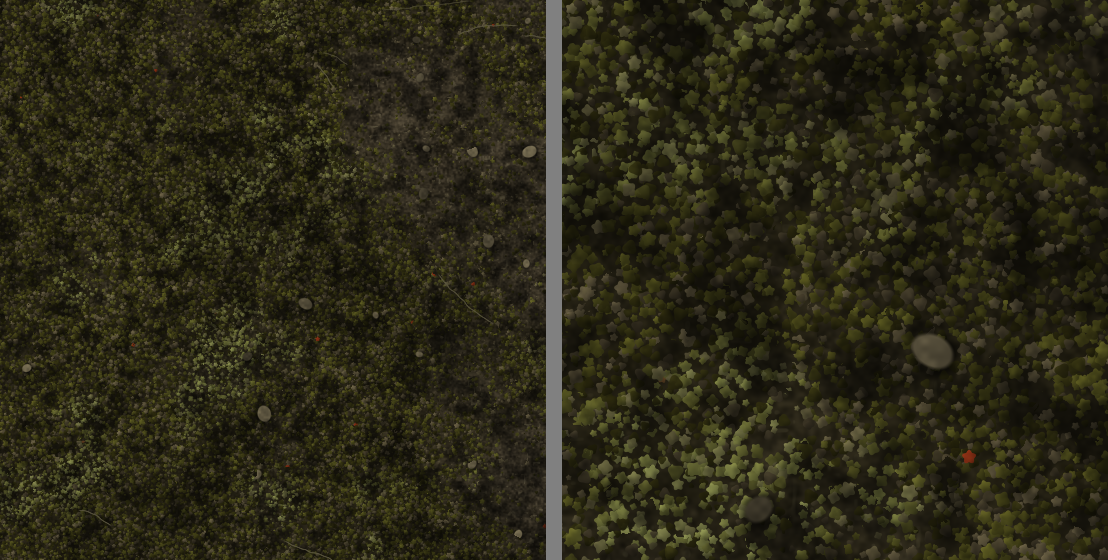
Left: the whole. Right: its middle third, enlarged.
Give the GLSL for this texture, as a WebGL 2 fragment shader.

```glsl
#version 300 es
precision highp float;
// Dark mossy ground: layers of tiny hashed leaf rosettes grow over rough soil,
// thinning out toward a bare band on the right. Pale lichen patches, pebbles
// and a few thin curved twigs are scattered on top.
uniform vec2 u_resolution;
out vec4 fragColor;

vec3 hash3(vec2 p) {
  vec3 q = fract(p.xyx * vec3(0.1031, 0.1030, 0.0973));
  q += dot(q, q.yxz + 33.33);
  return fract((q.xxy + q.yzz) * q.zyx);
}

float noise(vec2 p) {
  vec2 i = floor(p), f = fract(p);
  f = f * f * (3.0 - 2.0 * f);
  float low = mix(hash3(i).x, hash3(i + vec2(1, 0)).x, f.x);
  float high = mix(hash3(i + vec2(0, 1)).x, hash3(i + vec2(1, 1)).x, f.x);
  return mix(low, high, f.y);
}

float fbm(vec2 p) {
  float sum = 0.0, amp = 0.533;
  for (int i = 0; i < 4; i++) {
    sum += amp * noise(p);
    p = mat2(1.6, 1.2, -1.2, 1.6) * p + 7.3;
    amp *= 0.5;
  }
  return sum;
}

mat2 rotation(float a) {
  return mat2(cos(a), sin(a), -sin(a), cos(a));
}

// Rough soil with slightly horizontal wrinkles and pale grit
vec3 soilColor(vec2 p) {
  float wrinkle = fbm(p * vec2(38.0, 75.0));
  float grain = noise(p * 260.0);
  float grit = smoothstep(0.8, 0.95, noise(p * 190.0 + 40.0));
  float tone = clamp(1.3 * wrinkle + 0.75 * grain - 0.5, 0.0, 1.0);
  vec3 col = mix(vec3(0.11, 0.095, 0.066), vec3(0.25, 0.222, 0.168), tone);
  return mix(col, vec3(0.33, 0.305, 0.23), 0.6 * grit);
}

// One layer of softly lobed rosettes, lit from the upper left
void addRosettes(inout vec3 col, vec2 p, float scale, float seed, float keep, float lichen) {
  vec2 g = p * scale, cell = floor(g);
  float aa = 0.7 * scale / u_resolution.y;
  for (int k = 0; k < 9; k++) {
    vec2 id = cell + vec2(k % 3 - 1, k / 3 - 1);
    vec3 place = hash3(id + seed), look = hash3(id + seed + 311.0);
    if (place.z > keep) continue;
    vec2 d = g - id - place.xy;
    float radius = mix(0.25, 0.58, look.x);
    float lobes = 0.84 + 0.13 * cos((3.0 + floor(3.0 * look.z)) * atan(d.y, d.x + 1e-5) + 6.28 * look.y);
    float cover = 1.0 - smoothstep(-aa, aa, length(d) - radius * lobes);
    vec3 leaf = mix(vec3(0.105, 0.098, 0.03), vec3(0.265, 0.262, 0.095), look.z);
    float kind = fract(look.y * 17.0 + look.x * 5.0);
    if (kind > 0.72) leaf = mix(vec3(0.15, 0.132, 0.092), vec3(0.3, 0.272, 0.195), look.z);
    if (kind > 0.9992) leaf = vec3(0.42, 0.14, 0.06);
    leaf = mix(leaf, vec3(0.38, 0.395, 0.22), lichen * step(0.3, look.z) * look.z);
    leaf *= 0.94 + 0.35 * dot(d / radius, vec2(-0.5, 0.6));
    col = mix(col, leaf, 0.92 * cover);
  }
}

// At most one rounded stone per coarse cell, with a soft contact shadow
void addPebbles(inout vec3 col, vec2 p, float bare) {
  vec2 id = floor(p * 10.0);
  vec3 place = hash3(id + 71.0), look = hash3(id + 153.0);
  if (place.z > mix(0.07, 0.5, bare)) return;
  vec2 d = p - (id + 0.25 + 0.5 * place.xy) / 10.0;
  float radius = mix(0.006, 0.016, look.x * look.x);
  vec2 e = rotation(6.28 * look.y) * d * vec2(1.0, 1.25);
  float dist = length(e) - radius * (0.85 + 0.3 * noise(d * 45.0 + id + 0.5));
  float shadow = 1.0 - smoothstep(-0.002, 0.004, length(d - vec2(0.001, -0.002)) - radius);
  col *= 1.0 - 0.35 * shadow;
  vec3 stone = mix(vec3(0.22, 0.2, 0.15), vec3(0.48, 0.44, 0.33), look.z);
  stone *= 0.82 + 0.3 * noise(p * 220.0) + 0.13 * dot(d / radius, vec2(-0.5, 0.6));
  col = mix(col, stone, 1.0 - smoothstep(-0.002, 0.0015, dist));
}

// Thin bent stems, more of them on the right
void addTwigs(inout vec3 col, vec2 p) {
  for (int i = 0; i < 9; i++) {
    vec3 place = hash3(vec2(i, 19)), look = hash3(vec2(i, 47));
    vec2 d = rotation(1.1 * look.x - 0.2) * (p - vec2(sqrt(place.x), place.y));
    float halfLength = mix(0.018, 0.1, place.z * place.z);
    d.y += (look.y - 0.5) * 0.3 * d.x * d.x / halfLength + 0.003 * (noise(d.xx * 60.0) - 0.5);
    float line = 1.0 - smoothstep(0.0003, 0.0018, abs(d.y));
    line *= 1.0 - smoothstep(0.85, 1.0, abs(d.x) / halfLength);
    col = mix(col, vec3(0.36, 0.34, 0.25), line * mix(0.4, 0.85, look.z));
  }
}

void main() {
  vec2 p = gl_FragCoord.xy / u_resolution.y;

  // Bare band on the right, wider toward the top
  float band = smoothstep(0.55, 0.82, p.x + 0.2 * (p.y - 0.6));
  float bare = smoothstep(0.5, 0.95, fbm(p * 6.0 + 3.0) + 0.27 * band);
  float lichen = smoothstep(0.58, 0.78, fbm(p * 8.0 + 21.0)) * (1.0 - 0.7 * band);

  vec3 col = mix(vec3(0.085, 0.077, 0.035), soilColor(p), 0.3 + 0.7 * bare);
  float clump = fbm(p * 45.0 + 11.0);
  float keep = clamp(0.66 - 0.7 * bare + 0.9 * (clump - 0.5), 0.07, 0.9);
  for (int i = 0; i < 4; i++) {
    float layer = float(i);
    addRosettes(col, p, 148.0 - 14.0 * layer, 37.0 * layer + 5.0, keep * (1.0 - 0.12 * layer), lichen);
    col *= mix(0.93, 1.0, layer / 3.0);
  }

  // Hollows between clumps, fine grain and broad light variation
  col *= mix(0.66, 1.2, smoothstep(0.25, 0.58, clump));
  col *= 0.85 + 0.3 * noise(p * 310.0 + 5.0);
  col *= 0.82 + 0.48 * fbm(p * 5.0 + 50.0);
  addPebbles(col, p, bare);
  addTwigs(col, p);
  fragColor = vec4(col, 1.0);
}
```
